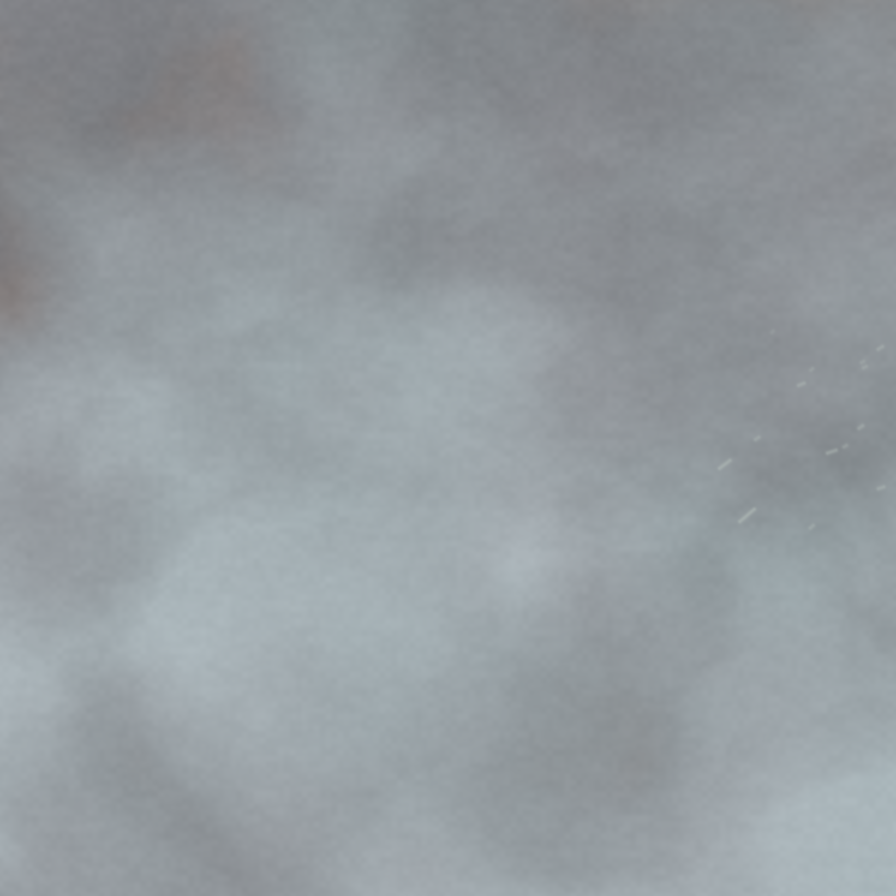
Write a WebGL 2 fragment shader that draws this texture.

```glsl
#version 300 es
precision highp float;

uniform vec2 u_resolution;
out vec4 fragColor;

const vec3 DARK_SLATE = vec3(0.415, 0.415, 0.430);
const vec3 PALE_MIST = vec3(0.650, 0.692, 0.710);
const vec3 WARM_SHIFT = vec3(0.030, -0.004, -0.026);
const vec3 TEAL_SHIFT = vec3(-0.022, 0.006, 0.000);
const float TONE_LOW = 0.94;        // tone at the bottom edge
const float TONE_HIGH = 0.50;       // tone at the top edge
const float CLOUD_SCALE = 3.6;
const float CLOUD_CONTRAST = 1.05;
const float BAND_DEPTH = 0.27;
const float BAND_WIDTH = 0.055;
const float CORNER_DEPTH = 0.32;
const float GRAIN_SCALE = 150.0;
const float GRAIN_AMOUNT = 0.016;
const int SPECK_COUNT = 16;
const vec2 SPECK_CENTRE = vec2(0.90, 0.50);
const vec2 SPECK_SPREAD = vec2(0.22, 0.26);

float hash(vec2 p) {
    return fract(sin(dot(p, vec2(12.9898, 78.233))) * 43758.5453);
}

float valueNoise(vec2 p) {
    vec2 cell = floor(p);
    vec2 f = fract(p);
    f = f * f * f * (f * (f * 6.0 - 15.0) + 10.0);
    float lower = mix(hash(cell), hash(cell + vec2(1.0, 0.0)), f.x);
    float upper = mix(hash(cell + vec2(0.0, 1.0)), hash(cell + vec2(1.0, 1.0)), f.x);
    return mix(lower, upper, f.y);
}

float fbm(vec2 p) {
    const mat2 TURN = mat2(0.8, 0.6, -0.6, 0.8);
    float sum = 0.0;
    float weight = 0.55;
    float total = 0.0;
    for (int i = 0; i < 5; i++) {
        sum += weight * valueNoise(p);
        total += weight;
        weight *= 0.42;
        p = TURN * p * 2.03 + 17.3;
    }
    return sum / total;
}

// Gaussian falloff, 1 at the centre
float softBlob(float d, float width) {
    return exp(-0.5 * d * d / (width * width));
}

// Short soft strokes with random place, tilt, length and strength
float specks(vec2 uv) {
    float light = 0.0;
    for (int i = 0; i < SPECK_COUNT; i++) {
        float id = float(i) + 1.0;
        vec2 rnd = vec2(hash(vec2(id, 3.1)), hash(vec2(id, 7.7)));
        vec2 offset = uv - SPECK_CENTRE - (rnd - 0.5) * SPECK_SPREAD;
        float size = hash(vec2(id, 11.3));
        float tilt = 0.3 + 0.6 * hash(vec2(id, 5.9));
        vec2 axis = vec2(cos(tilt), sin(tilt));
        float reach = mix(0.001, 0.012, size * size * size);
        float along = max(abs(dot(offset, axis)) - reach, 0.0);
        float across = dot(offset, vec2(-axis.y, axis.x));
        light += softBlob(length(vec2(along, across)), 0.0018) * mix(0.25, 0.75, size);
    }
    return min(light, 1.0);
}

void main() {
    vec2 uv = gl_FragCoord.xy / u_resolution;

    // Clouds, gently warped and drawn out down to the right
    vec2 slanted = mat2(0.88, 0.38, -0.38, 0.88) * uv * vec2(0.9, 1.1);
    vec2 warp = vec2(fbm(uv * 3.0 + 4.2), fbm(uv * 3.0 + 31.7)) - 0.5;
    float cloud = fbm(slanted * CLOUD_SCALE + warp * 1.1 + 8.4) - 0.5;

    // Overall tone: pale below, dim above and in the upper left
    float tone = mix(TONE_LOW, TONE_HIGH, smoothstep(0.3, 1.0, uv.y));
    tone += cloud * CLOUD_CONTRAST;
    vec2 corner = uv + warp * 0.25 - vec2(0.02, 0.92);
    tone -= CORNER_DEPTH * softBlob(length(corner), 0.19);

    // Dim band that sinks from the left edge and levels out
    float bandY = 0.49 + 0.19 * exp(-4.5 * uv.x) + warp.y * 0.2;
    float bandFade = 0.45 + 1.1 * (valueNoise(vec2(uv.x * 4.5, 2.6)) - 0.25);
    tone -= BAND_DEPTH * bandFade * softBlob(uv.y - bandY, BAND_WIDTH);
    tone = clamp(tone, -0.1, 1.08);

    // Colour: rusty in the dim upper parts, with slow cool drifts
    vec3 colour = mix(DARK_SLATE, PALE_MIST, tone);
    float rust = smoothstep(0.42, 0.68, fbm(uv * 4.5 + 52.1));
    colour += WARM_SHIFT * rust * smoothstep(0.7, 0.2, tone);
    colour += TEAL_SHIFT * (fbm(uv * 5.0 + 23.9) - 0.5);

    // Fine soft grain and pale specks
    float grain = valueNoise(uv * GRAIN_SCALE) + valueNoise(uv * GRAIN_SCALE * vec2(0.4, 0.7) + 9.0);
    colour += (grain - 1.0) * GRAIN_AMOUNT;
    colour = mix(colour, vec3(0.72, 0.76, 0.74), specks(uv) * 0.7);

    fragColor = vec4(colour, 1.0);
}
```
